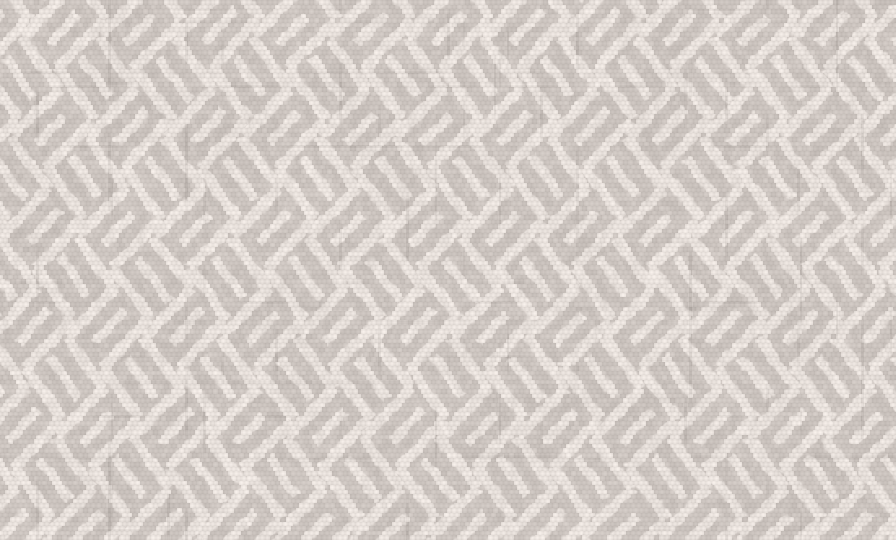
A Shadertoy shader for this pattern:

```glsl
// Woven basket pattern: rising and falling blocks of pale strokes alternate on a
// skewed lattice. Each block is a few box distances; the edges are stepped along
// a fine thread grid and the cloth gets uneven yarn, slubs and soft mottling.

float hash(vec2 p) {
    vec3 q = fract(vec3(p.xyx) * 0.1031);
    q += dot(q, q.yzx + 33.33);
    return fract((q.x + q.y) * q.z);
}

vec2 gradient(vec2 cell) {
    float angle = 6.2832 * hash(cell);
    return vec2(cos(angle), sin(angle));
}

float gradientNoise(vec2 p) {
    vec2 i = floor(p), f = p - i;
    vec2 u = f * f * f * (f * (f * 6.0 - 15.0) + 10.0);
    float a = dot(gradient(i), f);
    float b = dot(gradient(i + vec2(1, 0)), f - vec2(1, 0));
    float c = dot(gradient(i + vec2(0, 1)), f - vec2(0, 1));
    float d = dot(gradient(i + vec2(1, 1)), f - vec2(1, 1));
    return mix(mix(a, b, u.x), mix(c, d, u.x), u.y);
}

float box(vec2 p, vec2 halfSize) {
    vec2 d = abs(p) - halfSize;
    return length(max(d, 0.0)) + min(max(d.x, d.y), 0.0);
}

// Two long outer strokes and a shorter one between them
float block(vec2 p, bool rising, float vary) {
    float angle = (rising ? 0.80 : -0.93) + 0.05 * (vary - 0.5);
    vec2 along = vec2(cos(angle), sin(angle));
    vec2 q = vec2(dot(p, along), dot(p, vec2(-along.y, along.x)));
    float offset = rising ? 0.043 : 0.047;
    float outer = box(vec2(q.x, abs(q.y) - offset), vec2(rising ? 0.062 : 0.059, 0.0098));
    float inner = box(q - vec2(0.012 * (vary - 0.5), 0.0),
                      vec2((rising ? 0.036 : 0.044) + 0.006 * vary, 0.0088));
    return min(outer, inner);
}

// Distance to the nearest stroke in the surrounding lattice cells
float basketWeave(vec2 p) {
    mat2 lattice = mat2(0.0812, 0.0925, 0.0612, -0.0925);
    p -= vec2(0.709, 0.485);
    vec2 home = round(inverse(lattice) * p);
    float d = 1.0;
    for (int j = -1; j <= 1; j++) {
        for (int i = -1; i <= 1; i++) {
            vec2 cell = home + vec2(i, j);
            bool rising = mod(cell.x + cell.y, 2.0) > 0.5;
            d = min(d, block(p - lattice * cell, rising, hash(cell + 70.0)));
        }
    }
    return d;
}

void mainImage(out vec4 fragColor, in vec2 fragCoord) {
    vec2 p = fragCoord / iResolution.y;
    float pixel = 1.0 / iResolution.y;

    // Stitches laid in bricks, every second row shifted by half
    vec2 threads = p * vec2(104.0, 118.0);
    threads.x += 0.5 * mod(floor(threads.y), 2.0);
    vec2 stitch = floor(threads), within = fract(threads) - 0.5;

    // Strokes with stepped, slightly wandering edges
    vec2 sampled = p - 0.55 * within / vec2(104.0, 118.0);
    sampled += 0.004 * vec2(gradientNoise(p * 23.0), gradientNoise(p * 23.0 + 40.0));
    float d = basketWeave(sampled) + 0.003 * gradientNoise(p * 75.0);
    float edge = max(0.0016, 0.7 * pixel);
    float pale = 1.0 - smoothstep(-edge, edge, d);
    vec3 color = mix(vec3(0.792, 0.762, 0.742), vec3(0.905, 0.877, 0.857), pale);

    // Rounded stitches and uneven yarn, faded where too small to resolve
    float detail = 1.0 - smoothstep(0.45, 1.0, 118.0 * pixel);
    float bump = 0.5 * (cos(6.2832 * within.x) + cos(6.2832 * within.y));
    float tone = detail * (0.026 + 0.012 * pale) * bump;
    tone += detail * 0.05 * (hash(stitch) - 0.5);

    // Slubs: occasional darker stretches of single threads
    vec2 line = floor(p * vec2(210.0, 190.0));
    float warp = step(0.91, hash(vec2(line.x, 5.0)))
               * smoothstep(0.05, 0.35, gradientNoise(vec2(line.x * 3.7, p.y * 7.0)));
    float weft = step(0.92, hash(vec2(line.y, 9.0)))
               * smoothstep(0.05, 0.35, gradientNoise(vec2(p.x * 7.0, line.y * 3.7)));
    tone -= 0.05 * warp + 0.03 * weft;

    // Mottling over the whole cloth
    tone += 0.012 * gradientNoise(p * 6.0) + 0.02 * gradientNoise(p * 48.0);
    fragColor = vec4(clamp(color + tone, 0.0, 1.0), 1.0);
}
```
